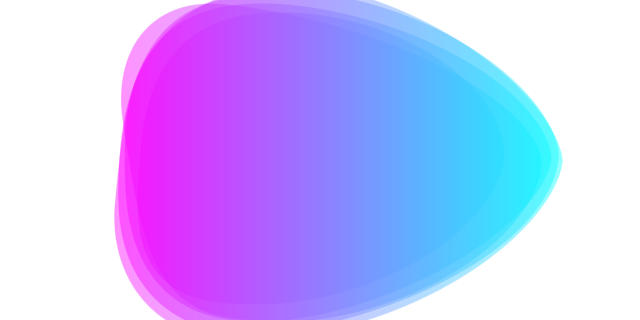
A Shadertoy shader for this background:

```glsl
// Overlapping translucent blobs on white, tinted magenta to cyan across the canvas.
// Each blob is a sheared superellipse with its own reach and roundness per quadrant;
// the layers multiply the white that still shows through the shared gradient.

#define LAYER_ALPHA 0.43
#define GRADIENT_START 0.365
#define GRADIENT_END 1.758
#define LEFT_COLOR vec3(1.0, 0.0, 1.0)
#define RIGHT_COLOR vec3(0.0, 1.0, 1.0)
#define PAPER_COLOR vec3(1.0)

// Coverage of one blob, from 0 to 1.
// reach: left, right, down, up; shear: axis slope, axis tilt
// roundness: exponents for bottom left, bottom right, top left, top right
float blob(vec2 p, vec2 center, vec4 reach, vec2 shear, vec4 roundness) {
    vec2 d = p - center;
    vec2 q = d - shear * d.yx;
    q = vec2(d.x - shear.y * d.y, d.y - shear.x * d.x);
    bool isRight = q.x > 0.0;
    bool isUpper = q.y > 0.0;
    vec2 extent = vec2(isRight ? reach.y : reach.x, isUpper ? reach.w : reach.z);
    vec2 side = isUpper ? roundness.zw : roundness.xy;
    float power = isRight ? side.y : side.x;
    vec2 t = pow(max(abs(q) / extent, 1e-4), vec2(power));
    float radius = pow(t.x + t.y, 1.0 / power);
    float edge = max(fwidth(radius), 1e-4);
    return clamp(0.5 - (radius - 1.0) / edge, 0.0, 1.0);
}

// Fraction of paper left visible after one layer.
float showThrough(float coverage) {
    return 1.0 - LAYER_ALPHA * coverage;
}

void mainImage(out vec4 fragColor, in vec2 fragCoord) {
    // Canvas height is one unit, with the middle at (1, 0.5).
    vec2 p = (fragCoord - 0.5 * iResolution.xy) / iResolution.y + vec2(1.0, 0.5);

    // Inner blob
    float paper = showThrough(blob(p, vec2(0.859, 0.505), vec4(0.422, 0.716, 0.456, 0.456),
                                   vec2(0.0, 0.08), vec4(3.0, 1.8, 2.6, 1.8)));
    // Blob leaning to the upper left
    paper *= showThrough(blob(p, vec2(0.755, 0.581), vec4(0.365, 0.925, 0.58, 0.401),
                              vec2(-0.08, -0.158), vec4(3.8, 1.6, 2.1, 1.8)));
    // Blob leaning to the lower left
    paper *= showThrough(blob(p, vec2(0.807, 0.414), vec4(0.443, 0.93, 0.465, 0.607),
                              vec2(0.1, 0.098), vec4(2.0, 2.0, 3.4, 1.55)));
    // Widest blob
    paper *= showThrough(blob(p, vec2(0.911, 0.479), vec4(0.539, 0.846, 0.53, 0.568),
                              vec2(0.02, 0.05), vec4(2.5, 1.67, 2.5, 1.53)));
    // Middle blob
    paper *= showThrough(blob(p, vec2(0.833, 0.505), vec4(0.443, 0.89, 0.51, 0.484),
                              vec2(0.0), vec4(2.6, 1.6, 2.5, 1.7)));

    // Shared horizontal tint
    float across = clamp((p.x - GRADIENT_START) / (GRADIENT_END - GRADIENT_START), 0.0, 1.0);
    vec3 tint = mix(LEFT_COLOR, RIGHT_COLOR, across);
    fragColor = vec4(mix(tint, PAPER_COLOR, paper), 1.0);
}
```
